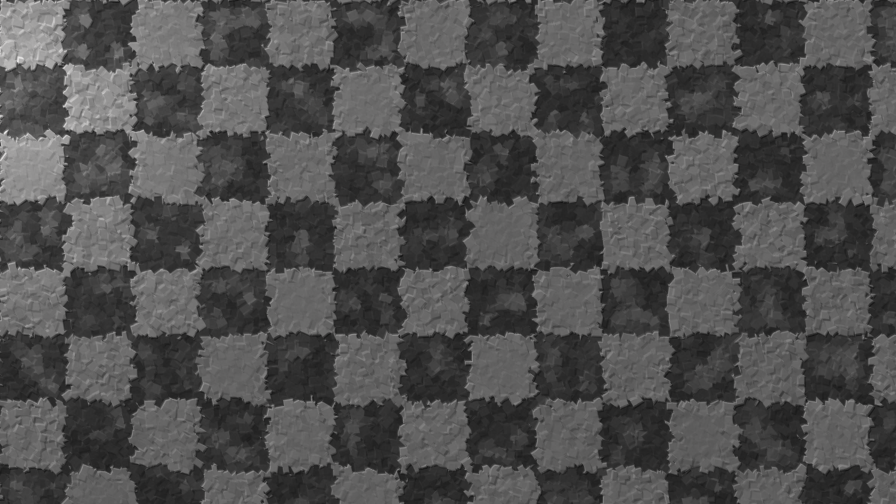
Reproduce this pattern procedurally as a Shadertoy shader.

```glsl
// A grey checkerboard of thick paint: every stroke is a small rotated box that
// takes its tone and height from the square under its centre. The stacked
// heights are then lit from the upper left, with a soft glow at the left edge.

const float ROWS = 7.52;                         // squares down the canvas
const vec2 LIGHT_DIR = vec2(-0.6, 0.8);
const vec2 GLOW_CENTER = vec2(0.0, 0.8);
const vec3 TINT = vec3(1.0, 0.994, 0.992);

vec2 hash2(vec2 p) {
    vec3 q = fract(p.xyx * vec3(0.1031, 0.1030, 0.0973));
    q += dot(q, q.yzx + 33.33);
    return fract((q.xx + q.yz) * q.zy);
}

float valueNoise(vec2 p) {
    vec2 i = floor(p), f = fract(p);
    f = f * f * (3.0 - 2.0 * f);
    float low = mix(hash2(i).x, hash2(i + vec2(1, 0)).x, f.x);
    float high = mix(hash2(i + vec2(0, 1)).x, hash2(i + vec2(1, 1)).x, f.x);
    return mix(low, high, f.y);
}

float boxDistance(vec2 p, vec2 halfSize) {
    vec2 d = abs(p) - halfSize;
    return length(max(d, 0.0)) + min(max(d.x, d.y), 0.0);
}

vec2 rotate(vec2 p, float angle) {
    float c = cos(angle), s = sin(angle);
    return vec2(c * p.x - s * p.y, s * p.x + c * p.y);
}

// Tone (x) and height (y) of paint laid at p; vary holds two random values.
vec2 checkerPaint(vec2 p, vec2 vary) {
    vec2 cell = floor(p);
    vec2 seed = hash2(cell + 71.0);
    vec2 toEdge = 0.5 - abs(fract(p) - 0.5);
    float inside = smoothstep(0.06, 0.25, min(toEdge.x, toEdge.y));
    float rough = mix(1.0, mix(0.12, 1.0, seed.x), inside);
    vary -= 0.5;

    bool isLight = mod(cell.x + cell.y, 2.0) > 0.5;
    if (isLight) {
        float tone = 0.385 + 0.02 * (seed.y - 0.5) + 0.07 * rough * vary.x;
        return vec2(tone, 0.9 + 0.55 * rough * vary.y);
    }
    float cloud = smoothstep(0.35, 0.9, valueNoise(p * 4.0 + 19.0));
    float tone = 0.165 + 0.13 * cloud * (0.3 + 0.7 * inside) + 0.055 * vary.x;
    return vec2(tone, 0.35 + 0.45 * vary.y);
}

// Lays one jittered grid of strokes over the paint below.
vec2 addStrokes(vec2 below, vec2 p, float spacing, float seed, float soft) {
    vec2 home = floor(p / spacing);
    for (int j = -1; j <= 1; j++)
    for (int i = -1; i <= 1; i++) {
        vec2 id = home + vec2(i, j);
        vec2 jitter = hash2(id + seed);
        vec2 shape = hash2(id + seed + 137.0);
        vec2 vary = hash2(id + seed + 311.0);
        vec2 center = (id + 0.5 + 0.8 * (jitter - 0.5)) * spacing;
        vec2 halfSize = spacing * vec2(0.45 + 0.28 * shape.x, 0.34 + 0.24 * vary.x);
        vec2 local = rotate(p - center, 6.2832 * shape.y);
        float d = boxDistance(local, halfSize);
        if (d < soft) {
            vec2 paint = checkerPaint(center, vary);
            paint.y += 0.12 * local.x / spacing;          // tilted stroke
            below = mix(below, paint, smoothstep(soft, -soft, d));
        }
    }
    return below;
}

vec2 paintSurface(vec2 p, float soft) {
    vec2 paint = checkerPaint(p, vec2(0.5));
    float spacing = 0.19;
    for (int layer = 0; layer < 3; layer++) {
        paint = addStrokes(paint, p, spacing, 53.0 * float(layer) + 400.0, soft);
        spacing *= 0.8;
    }
    return paint;
}

void mainImage(out vec4 fragColor, in vec2 fragCoord) {
    vec2 uv = fragCoord / iResolution.y;
    vec2 p = (uv - vec2(0.0, 1.0)) * ROWS;       // squares start at the top left
    float soft = max(0.014, 0.7 * ROWS / iResolution.y);

    // Emboss: compare heights on either side along the light
    vec2 offset = 0.02 * LIGHT_DIR;
    float tone = paintSurface(p, soft).x;
    float lit = paintSurface(p - offset, soft).y - paintSurface(p + offset, soft).y;
    tone *= 1.0 + clamp(0.65 * lit, -0.45, 0.3);

    // Fine grain, glow from the left and a slight fall-off downwards
    tone += 0.014 * (valueNoise(p * 45.0 + 900.0) - 0.5);
    float glow = 0.85 * exp(-3.6 * length(uv - GLOW_CENTER));
    tone *= (1.0 + glow) * mix(0.95, 1.04, uv.y);

    fragColor = vec4(tone * TINT, 1.0);
}
```
